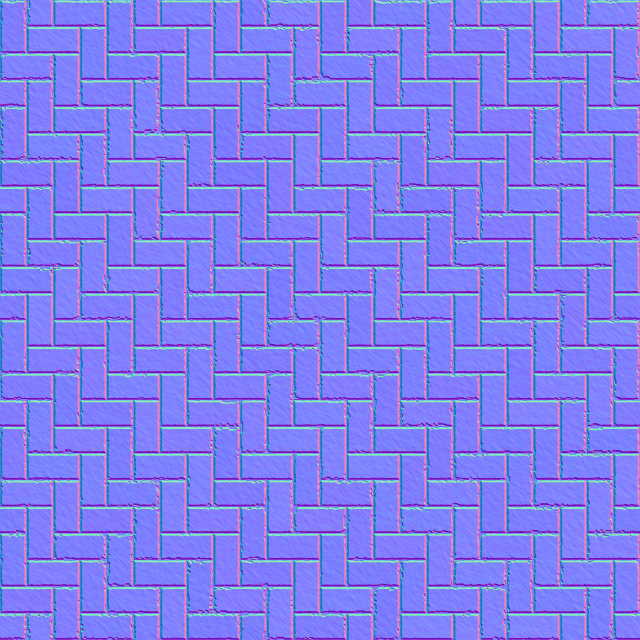
A WebGL 1 fragment shader for this texture map:

```glsl
precision highp float;

uniform vec2 u_resolution;

// Cells across and down; a brick covers two cells, the weave repeats every four
const float CELLS = 24.0;

float hash(vec2 p) {
  vec3 q = fract(p.xyx * 0.1031);
  q += dot(q, q.yzx + 33.33);
  return fract((q.x + q.y) * q.z);
}

// Value noise that wraps after a whole number of lattice steps
float wrapNoise(vec2 p, vec2 period) {
  vec2 i = floor(p);
  vec2 f = fract(p);
  f = f * f * (3.0 - 2.0 * f);
  vec2 a = mod(i, period);
  vec2 b = mod(i + 1.0, period);
  return mix(mix(hash(a), hash(vec2(b.x, a.y)), f.x),
             mix(hash(vec2(a.x, b.y)), hash(b), f.x), f.y);
}

// Herringbone layout: lower left corner in xy, size in zw
vec4 brickAt(vec2 p) {
  vec2 cell = floor(p);
  float k = mod(cell.x - cell.y + 3.0, 4.0);
  if (k < 0.5) return vec4(cell - vec2(0.0, 1.0), 1.0, 2.0);
  if (k < 1.5) return vec4(cell, 1.0, 2.0);
  if (k < 2.5) return vec4(cell, 2.0, 1.0);
  return vec4(cell - vec2(1.0, 0.0), 2.0, 1.0);
}

// Distance from the chipped outline, positive inside the brick
float edgeDistance(vec2 p, vec4 brick) {
  vec2 inset = min(p - brick.xy, brick.xy + brick.zw - p);
  float d = min(inset.x, inset.y) - 0.014;
  float wear = hash(mod(brick.xy, CELLS) + 7.0);
  float patches = smoothstep(0.35, 0.75, wrapNoise(p * 2.0, vec2(CELLS * 2.0)));
  float chips = smoothstep(0.4, 0.85, wrapNoise(p * 11.0, vec2(CELLS * 11.0)));
  return d - chips * (0.008 + 0.085 * wear * patches);
}

// Fine grain, drawn out along the falling diagonal
float grain(vec2 p) {
  vec2 q = vec2(p.x + p.y, p.x - p.y);
  float coarse = wrapNoise(q * vec2(5.0, 3.0), CELLS * vec2(5.0, 3.0));
  float fine = wrapNoise(q * vec2(11.0, 6.0), CELLS * vec2(11.0, 6.0));
  return 0.011 * coarse + 0.007 * fine;
}

float height(vec2 p) {
  float d = edgeDistance(p, brickAt(p));
  return 2.0 * clamp(d, 0.0, 0.064) + grain(p) * smoothstep(0.0, 0.064, d);
}

vec3 normalColor(vec2 p) {
  const float STEP = 0.008;
  float h = height(p);
  vec2 slope = vec2(height(p + vec2(STEP, 0.0)) - h,
                    height(p + vec2(0.0, STEP)) - h) / STEP;

  // Each brick face leans slightly its own way
  vec4 brick = brickAt(p);
  vec2 id = mod(brick.xy, CELLS);
  vec2 lean = vec2(hash(id + 31.0), hash(id + 67.0)) - 0.5;
  slope += 0.08 * lean * smoothstep(0.05, 0.08, edgeDistance(p, brick));

  vec3 normal = normalize(vec3(-slope, 1.0));
  return normal * 0.5 + vec3(0.5, 0.5, 0.495);
}

void main() {
  // Average a 3 by 3 grid inside each pixel
  vec3 color = vec3(0.0);
  for (int y = 0; y < 3; y++) {
    for (int x = 0; x < 3; x++) {
      vec2 offset = (vec2(float(x), float(y)) - 1.0) / 3.0;
      color += normalColor((gl_FragCoord.xy + offset) / u_resolution * CELLS);
    }
  }
  gl_FragColor = vec4(color / 9.0, 1.0);
}
```
